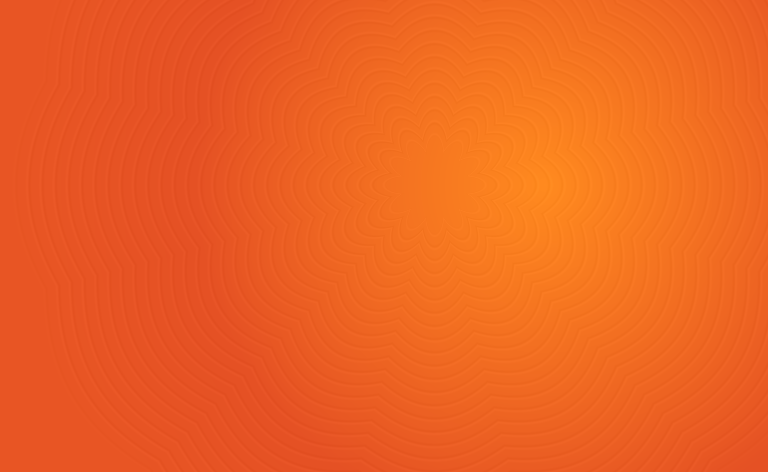
Reproduce this background procedurally as a Shadertoy shader.

```glsl
// A warm orange radial glow over red-orange, embossed with scalloped rings.
// The glow is a distance gradient; the rings repeat a twelve-lobed polar
// field, each drawn as a faint highlight beside a faint shadow.

const float TAU = 6.2831853;
const vec3 GLOW_COLOR = vec3(1.00, 0.54, 0.12);
const vec3 EMBER_COLOR = vec3(0.898, 0.318, 0.141);
const vec3 RIM_COLOR = vec3(0.91, 0.335, 0.14);

// Radial gradient that warms slightly again far outside its radius.
vec3 radialGlow(vec2 p, vec2 center, float radius) {
    float t = length(p - center) / radius;
    vec3 color = mix(GLOW_COLOR, EMBER_COLOR, clamp(t, 0.0, 1.0));
    return mix(color, RIM_COLOR, smoothstep(1.0, 1.55, t));
}

// Polar distance with rounded lobes that meet in inward cusps.
float scallopField(vec2 p, float lobes, float depth) {
    float angle = atan(p.y, p.x);
    float lobe = abs(cos(0.5 * lobes * angle));
    return length(p) - depth * lobe;
}

// Soft line centred on zero, never thinner than a pixel.
float softLine(float d, float width, float pixel) {
    return 1.0 - smoothstep(0.0, max(width, 1.2 * pixel), abs(d));
}

// Signed relief of the repeated rings: positive is lit, negative is shaded.
float ringRelief(float field, float spacing, float width, float pixel) {
    float d = (fract(field / spacing) - 0.5) * spacing;
    float light = softLine(d - 0.5 * width, width, pixel);
    float shade = softLine(d + 0.5 * width, width, pixel);
    return light - shade;
}

// Fades the rings in past the inner flower and out at the last ring.
float ringMask(float field, float inner, float outer) {
    return smoothstep(inner, inner + 0.01, field)
         * (1.0 - smoothstep(outer - 0.06, outer, field));
}

void mainImage(out vec4 fragColor, in vec2 fragCoord) {
    // Canvas heights as the unit, origin at the lower left
    float pixel = 1.0 / iResolution.y;
    vec2 p = fragCoord * pixel;
    float aspect = iResolution.x * pixel;

    // Background glow
    vec2 glowCenter = vec2(0.71 * aspect, 0.608);
    vec3 color = radialGlow(p, glowCenter, 0.74);

    // Embossed rings
    vec2 ringCenter = vec2(0.566 * aspect, 0.608);
    float field = scallopField(p - ringCenter, 12.0, 0.035);
    float relief = ringRelief(field, 0.028, 0.005, pixel);
    color += 0.014 * relief * ringMask(field, 0.065, 0.88);

    fragColor = vec4(clamp(color, 0.0, 1.0), 1.0);
}
```
